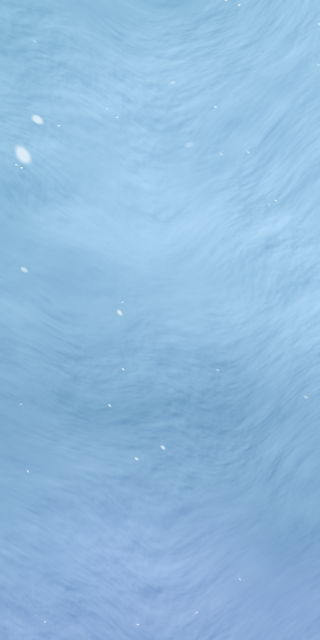
This texture is drawn by a WebGL 2 fragment shader. Its source:

```glsl
#version 300 es
precision highp float;

uniform vec2 u_resolution;
out vec4 fragColor;

const vec3 LIGHT = vec3(0.620, 0.790, 0.912);
const vec3 TEAL = vec3(0.535, 0.730, 0.845);
const vec3 STEEL = vec3(0.520, 0.690, 0.828);
const vec3 LAVENDER = vec3(0.535, 0.665, 0.838);
const vec3 FLECK = vec3(0.90, 0.95, 0.98);
const vec2 CANVAS = vec2(1.0, 2.0);
const vec2 WRINKLE_SCALE = vec2(8.0, 15.0);
const vec2 LIGHT_STEP = vec2(-0.07, 0.12);
const float WRINKLE_STRENGTH = 0.27;
const float CLOUD_STRENGTH = 0.085;
const float FOLD_SLOPE = 0.55;
const int FLECK_COUNT = 34;
const float FLECK_MAX = 0.042;
const float FLECK_MIN = 0.0055;

uint mixBits(uint n) {
    n = (n ^ (n >> 16)) * 0x7feb352du;
    n = (n ^ (n >> 15)) * 0x846ca68bu;
    return n ^ (n >> 16);
}

float hash(vec2 cell) {
    uvec2 c = uvec2(ivec2(cell) + 4096);
    return float(mixBits(c.x + mixBits(c.y)) >> 8) / 16777216.0;
}

float noise(vec2 p) {
    vec2 cell = floor(p);
    vec2 f = p - cell;
    f = f * f * (3.0 - 2.0 * f);
    float low = mix(hash(cell), hash(cell + vec2(1, 0)), f.x);
    float high = mix(hash(cell + vec2(0, 1)), hash(cell + vec2(1, 1)), f.x);
    return mix(low, high, f.y);
}

float fbm(vec2 p) {
    const mat2 TURN = mat2(1.76, 0.95, -0.95, 1.76);
    float sum = 0.0, amplitude = 0.5;
    for (int i = 0; i < 5; i++) {
        sum += amplitude * noise(p);
        p = TURN * p + 17.3;
        amplitude *= 0.53;
    }
    return sum;
}

// Broad colour fields: pale centre, dark diagonal band, violet foot
vec3 baseColour(vec2 p) {
    float drift = 0.45 * (fbm(p * vec2(2.2, 2.8) + 5.0) - 0.5);
    float y = p.y + drift;
    vec3 colour = mix(LAVENDER, STEEL, smoothstep(0.0, 0.75, y - 0.2 * (p.x - 0.5)));
    colour = mix(colour, LIGHT, smoothstep(0.55, 1.25, y + 0.3 * (p.x - 0.5)));
    float top = smoothstep(1.5, 2.1, y - 0.1 * p.x);
    float leftEdge = smoothstep(0.35, -0.1, p.x + drift) * smoothstep(0.9, 1.4, p.y);
    colour = mix(colour, TEAL, clamp(0.75 * top + 0.55 * leftEdge, 0.0, 1.0));
    float band = (y - 0.85 + 0.42 * p.x) / 0.2;
    colour -= vec3(0.03, 0.02, 0.022) * exp(-band * band);
    vec2 patchOffset = (p - vec2(0.28, 0.28)) / vec2(0.35, 0.2);
    return colour + 0.03 * exp(-dot(patchOffset, patchOffset));
}

// Side-lit wrinkles that follow a shallow V-shaped fold
float wrinkles(vec2 p) {
    float fold = FOLD_SLOPE * sqrt((p.x - 0.52) * (p.x - 0.52) + 0.02);
    vec2 bend = vec2(noise(p * 4.0), noise(p * 4.0 + 31.0)) - 0.5;
    vec2 q = (vec2(p.x, p.y - fold) + 0.13 * bend) * WRINKLE_SCALE;
    float slope = fbm(q) - fbm(q + LIGHT_STEP);
    float roughness = mix(0.4, 1.3, smoothstep(0.3, 0.7, fbm(p * 3.5 + 11.0)));
    return slope * roughness * (slope < 0.0 ? 1.0 : 0.75);
}

// Scattered soft ellipses: a few large ones high up, many small ones
float flecks(vec2 p, float pixel) {
    float cover = 0.0;
    for (int i = 0; i < FLECK_COUNT; i++) {
        float id = float(i);
        float radius = max(FLECK_MAX * pow(id + 1.0, -0.75), FLECK_MIN);
        float depth = mix(0.45, 1.0, smoothstep(0.0, 8.0, id));
        vec2 centre = vec2(hash(vec2(id, 71)), 1.0 - depth * hash(vec2(id, 72))) * CANVAS;
        float angle = 1.6 * (hash(vec2(id, 73)) - 0.6);
        vec2 axis = vec2(cos(angle), sin(angle));
        vec2 d = p - centre;
        d = vec2(dot(d, axis), dot(d, vec2(-axis.y, axis.x)) * 1.7);
        float opacity = mix(0.3, 0.9, hash(vec2(id, 74)));
        opacity = max(opacity, 0.85 * step(id, 1.5));
        float shape = 1.0 - smoothstep(0.4 * radius, radius + 0.5 * pixel, length(d));
        cover = max(cover, opacity * shape);
    }
    return cover;
}

void main() {
    vec2 p = gl_FragCoord.xy / u_resolution * CANVAS;
    float pixel = CANVAS.x / u_resolution.x;

    vec3 colour = baseColour(p);
    float cloud = fbm(vec2(p.x + 0.4 * p.y, p.y) * vec2(4.0, 7.0) + 40.0) - 0.49;
    colour += CLOUD_STRENGTH * cloud * vec3(1.1, 0.95, 0.75);
    colour += WRINKLE_STRENGTH * wrinkles(p) * vec3(1.1, 1.0, 0.8);
    colour = mix(colour, FLECK, flecks(p, pixel));

    fragColor = vec4(colour, 1.0);
}
```
